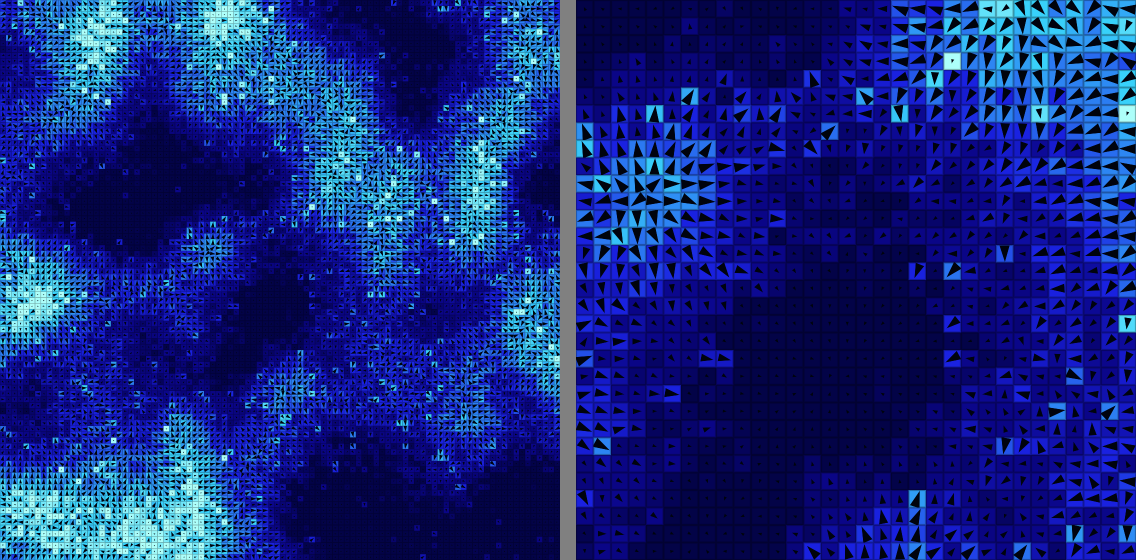
Left: the whole. Right: its middle third, enlarged.
Write a WebGL 1 fragment shader that draws this background.

```glsl
precision highp float;

uniform vec2 u_resolution;

vec2 hash2(vec2 p) {
  vec3 q = fract(p.xyx * vec3(0.1031, 0.1030, 0.0973));
  q += dot(q, q.yzx + 33.33);
  return fract((q.xx + q.yz) * q.zy);
}

float slope(vec2 corner, vec2 offset) {
  return dot(normalize(hash2(corner + 71.0) - 0.499), offset);
}

float gradientNoise(vec2 p) {
  vec2 i = floor(p);
  vec2 f = p - i;
  vec2 w = f * f * f * (f * (f * 6.0 - 15.0) + 10.0);
  vec2 e = vec2(1.0, 0.0);
  float low = mix(slope(i, f), slope(i + e, f - e), w.x);
  float high = mix(slope(i + e.yx, f - e.yx), slope(i + 1.0, f - 1.0), w.x);
  return mix(low, high, w.y);
}

// Warped, vertically stretched energy field centred on one half
float energy(vec2 p) {
  p += 0.12 * vec2(gradientNoise(p * 2.3 + 17.0), gradientNoise(p * 2.3 + 43.0));
  return 0.5 + 0.75 * gradientNoise(p * vec2(4.4, 3.3) + 5.3)
             + 0.2 * gradientNoise(p * 9.0 + 29.0);
}

vec3 palette(float v) {
  vec3 c = mix(vec3(0.01, 0.01, 0.28), vec3(0.04, 0.02, 0.53), smoothstep(0.26, 0.42, v));
  c = mix(c, vec3(0.10, 0.13, 0.88), smoothstep(0.42, 0.55, v));
  c = mix(c, vec3(0.17, 0.49, 0.95), smoothstep(0.55, 0.65, v));
  c = mix(c, vec3(0.22, 0.82, 0.98), smoothstep(0.65, 0.76, v));
  return mix(c, vec3(0.68, 1.0, 0.98), smoothstep(0.77, 0.89, v));
}

// Triangle with its tip on the positive x axis
float wedge(vec2 p, float len, float width) {
  float taper = 0.5 * width / len;
  float side = (abs(p.y) - taper * (0.5 * len - p.x)) / sqrt(1.0 + taper * taper);
  return max(-p.x - 0.5 * len, side);
}

vec3 mosaic(vec2 uv, float pixel) {
  vec2 grid = uv * 96.0;
  vec2 id = floor(grid);
  vec2 local = grid - id - 0.5;
  vec2 center = (id + 0.5) / 96.0;

  // Each cell strays a little, a few flare up
  vec2 rnd = hash2(id + 3.0);
  vec2 rnd2 = hash2(id + 211.0);
  float base = energy(center);
  float v = base + 0.12 * (rnd.x + rnd.y - 1.0) + 0.2 * step(0.96, rnd2.x);
  vec3 color = palette(v);

  // Thin dark seams between cells
  float edge = 0.5 - max(abs(local.x), abs(local.y));
  color *= mix(0.68, 1.0, smoothstep(0.02, 0.09, edge));

  // Wedges point down the slope and shrink in the darkest and brightest cells
  vec2 downhill = base - vec2(energy(center + vec2(0.012, 0.0)),
                              energy(center + vec2(0.0, 0.012)));
  vec2 dir = normalize(downhill + 0.03 * (rnd2 - 0.5) + 0.00001);
  vec2 turned = vec2(dot(local, dir), dot(local, vec2(-dir.y, dir.x)));
  float size = smoothstep(0.3, 0.62, v) * (1.0 - smoothstep(0.75, 0.88, v));
  float d = wedge(turned, mix(0.22, 0.95, size), mix(0.17, 0.58, size));
  return mix(vec3(0.0, 0.01, 0.05), color, smoothstep(-0.5 * pixel, 0.5 * pixel, d));
}

void main() {
  float extent = min(u_resolution.x, u_resolution.y);
  vec3 color = vec3(0.0);
  // Four samples per pixel
  for (int i = 0; i < 4; i++) {
    float n = float(i);
    vec2 shift = 0.5 * vec2(mod(n, 2.0), floor(n / 2.0)) - 0.25;
    color += 0.25 * mosaic((gl_FragCoord.xy + shift) / extent, 48.0 / extent);
  }
  gl_FragColor = vec4(color, 1.0);
}
```
